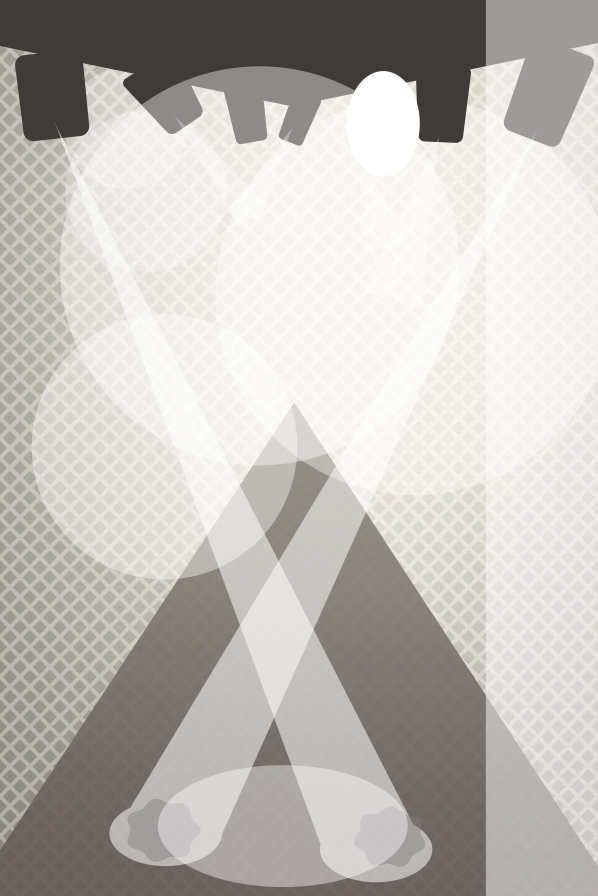
This background is drawn by a WebGL 1 fragment shader. Its source:

```glsl
precision highp float;
// Stage backdrop: a pale diamond lattice, a dark floor wedge and two crossing
// spotlights under a rig of lamps. Each part is a signed distance, smoothed
// and blended in order; x runs 0 to 1 and y runs 0 to 1.5 from the lower left.

uniform vec2 u_resolution;

const vec3 WHITE = vec3(1.0);
const vec3 CREAM = vec3(0.93, 0.91, 0.86);
const vec3 STONE = vec3(0.56, 0.54, 0.50);
const vec3 WEDGE_TOP = vec3(0.52, 0.50, 0.46);
const vec3 WEDGE_LOW = vec3(0.39, 0.35, 0.34);
const vec3 RIG = vec3(0.245, 0.23, 0.225);
const vec3 SHADE = vec3(0.50, 0.49, 0.49);

// Coverage of a shape, smoothed over one pixel
float fill(float d, float px) {
  return clamp(0.5 - d / px, 0.0, 1.0);
}

float circle(vec2 p, vec2 center, float radius) {
  return length(p - center) - radius;
}

float ellipse(vec2 p, vec2 center, vec2 radii) {
  vec2 q = (p - center) / radii;
  float k = length(q);
  return k * (k - 1.0) / max(length(q / radii), 0.001);
}

// Signed distance to the line a-b
float side(vec2 p, vec2 a, vec2 b) {
  vec2 e = normalize(b - a);
  return (p.x - a.x) * e.y - (p.y - a.y) * e.x;
}

float triangle(vec2 p, vec2 a, vec2 b, vec2 c) {
  float turn = -sign(side(c, a, b));
  return max(max(side(p, a, b), side(p, b, c)) * turn, side(p, c, a) * turn);
}

// Tapered box with rounded corners, running from a to b
float lamp(vec2 p, vec2 a, vec2 b, float widthA, float widthB) {
  float len = length(b - a);
  vec2 axis = (b - a) / len;
  float along = dot(p - a, axis);
  float across = abs(side(p, a, b));
  float halfWidth = mix(widthA, widthB, clamp(along / len, 0.0, 1.0));
  float corner = 0.3 * widthB;
  vec2 q = vec2(across - halfWidth, abs(along - 0.5 * len) - 0.5 * len) + corner;
  return length(max(q, 0.0)) + min(max(q.x, q.y), 0.0) - corner;
}

// Disc with a scalloped rim
float scallop(vec2 p, vec2 center, float radius, float phase) {
  vec2 q = (p - center) * vec2(0.85, 1.0);
  float angle = atan(q.y, q.x);
  return length(q) - radius * (1.0 + 0.08 * cos(7.0 * angle + phase));
}

// Coverage of the light diagonal strips
float lattice(vec2 p, float cells, float halfLine, float px) {
  vec2 q = vec2(p.x + p.y, p.x - p.y) * cells;
  vec2 d = 0.5 - abs(fract(q) - 0.5);
  return fill((min(d.x, d.y) - halfLine) / (cells * 1.414), px);
}

float rig(vec2 p) {
  float d = 1.322 + 0.207 * abs(p.x - 0.488) - p.y;
  d = min(d, lamp(p, vec2(0.080, 1.412), vec2(0.096, 1.268), 0.057, 0.055));
  d = min(d, lamp(p, vec2(0.245, 1.392), vec2(0.314, 1.291), 0.053, 0.034));
  d = min(d, lamp(p, vec2(0.405, 1.360), vec2(0.422, 1.262), 0.033, 0.026));
  d = min(d, lamp(p, vec2(0.516, 1.343), vec2(0.484, 1.262), 0.025, 0.021));
  d = min(d, lamp(p, vec2(0.742, 1.390), vec2(0.736, 1.262), 0.047, 0.037));
  return min(d, lamp(p, vec2(0.945, 1.422), vec2(0.885, 1.268), 0.057, 0.050));
}

void main() {
  vec2 p = gl_FragCoord.xy / u_resolution * vec2(1.0, 1.5);
  float px = 1.5 / u_resolution.y;

  // Wall and lattice
  float reach = length((p - vec2(0.62, 1.0)) * vec2(1.0, 0.7));
  vec3 color = mix(CREAM, STONE, smoothstep(0.12, 0.95, reach));
  color = mix(color * 0.97, mix(color, WHITE, 0.3), lattice(p, 30.0, 0.14, px));

  // Floor wedge
  float wedge = triangle(p, vec2(0.492, 0.826), vec2(-0.05, 0.0), vec2(1.032, 0.0));
  vec3 wedgeColor = mix(WEDGE_LOW, WEDGE_TOP, smoothstep(0.0, 0.75, p.y));
  color = mix(color, wedgeColor, 0.87 * fill(wedge, px));

  // Glows behind the rig, then the rig, then the glows before it
  color = mix(color, WHITE, 0.38 * fill(circle(p, vec2(0.693, 1.004), 0.333), px));
  color = mix(color, WHITE, 0.30 * fill(circle(p, vec2(0.244, 1.180), 0.135), px));
  color = mix(color, WHITE, 0.30 * fill(circle(p, vec2(0.211, 1.285), 0.102), px));
  color = mix(color, RIG, fill(rig(p), px));
  color = mix(color, WHITE, 0.41 * fill(circle(p, vec2(0.434, 1.055), 0.334), px));
  color = mix(color, WHITE, 0.40 * fill(circle(p, vec2(0.275, 0.752), 0.222), px));

  // Short beams
  color = mix(color, WHITE, 0.3 * fill(triangle(p, vec2(0.293, 1.305), vec2(0.400, 1.119), vec2(0.439, 1.158)), px));
  color = mix(color, WHITE, 0.3 * fill(triangle(p, vec2(0.488, 1.285), vec2(0.381, 1.148), vec2(0.434, 1.129)), px));
  color = mix(color, WHITE, 0.3 * fill(triangle(p, vec2(0.611, 1.227), vec2(0.609, 1.080), vec2(0.684, 1.090)), px));
  color = mix(color, WHITE, 0.3 * fill(triangle(p, vec2(0.734, 1.270), vec2(0.609, 1.012), vec2(0.703, 0.982)), px));

  // Long spotlights joined to their pools
  vec2 poolSize = vec2(0.094, 0.055);
  float beamA = triangle(p, vec2(0.094, 1.289), vec2(0.537, 0.084), vec2(0.697, 0.108));
  float beamB = triangle(p, vec2(0.895, 1.275), vec2(0.215, 0.143), vec2(0.367, 0.094));
  color = mix(color, WHITE, 0.53 * fill(min(beamA, ellipse(p, vec2(0.629, 0.078), poolSize)), px));
  color = mix(color, WHITE, 0.53 * fill(min(beamB, ellipse(p, vec2(0.277, 0.105), poolSize)), px));

  // Shadows in the pools, and the wide pool over them
  float shadow = min(scallop(p, vec2(0.272, 0.110), 0.050, 0.0), scallop(p, vec2(0.652, 0.098), 0.048, 2.0));
  color = mix(color, SHADE, 0.45 * fill(shadow, px));
  color = mix(color, WHITE, 0.42 * fill(ellipse(p, vec2(0.473, 0.117), vec2(0.209, 0.102)), px));

  // Bright oval and pale side panel
  color = mix(color, WHITE, fill(ellipse(p, vec2(0.641, 1.293), vec2(0.061, 0.088)), px));
  color = mix(color, WHITE, 0.49 * fill(0.8125 - p.x, px));
  gl_FragColor = vec4(color, 1.0);
}
```
